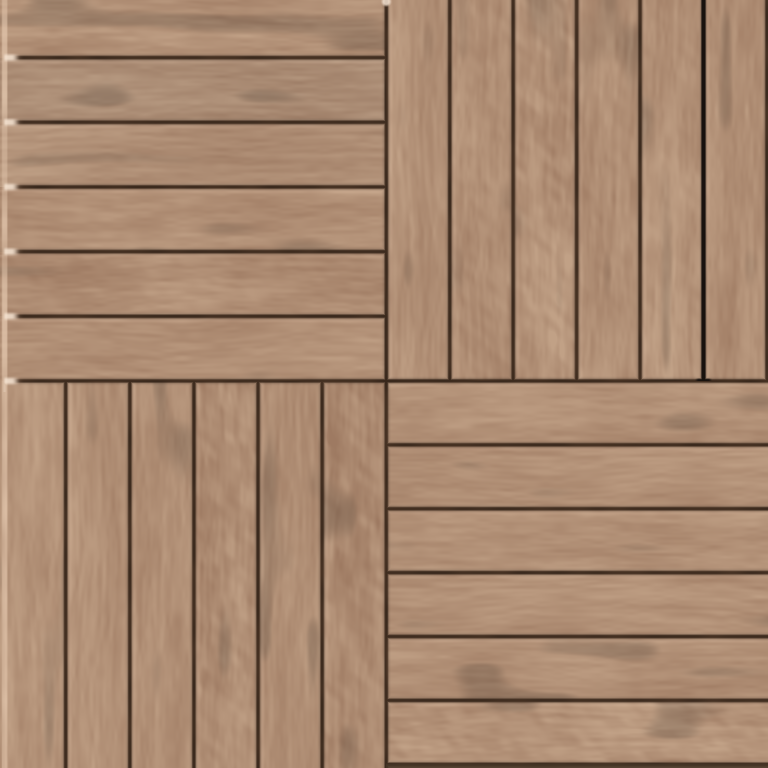
A WebGL 1 fragment shader for this texture:

```glsl
precision highp float;
// Basket-weave wooden decking: two by two blocks of six slats, alternating direction.
uniform vec2 u_resolution;

float hash(vec2 p) {
  return fract(sin(dot(p, vec2(127.1, 311.7))) * 43758.545);
}

float noise(vec2 p) {
  vec2 i = floor(p), f = fract(p);
  f = f * f * (3.0 - 2.0 * f);
  return mix(mix(hash(i), hash(i + vec2(1.0, 0.0)), f.x),
             mix(hash(i + vec2(0.0, 1.0)), hash(i + 1.0), f.x), f.y);
}

// Wood colour; p.x runs along the slat, p.y across it, in canvas units.
vec3 wood(vec2 p, vec2 id) {
  float seed = hash(id);
  float tone = hash(id + 7.3);
  vec2 q = p + seed * 19.0;
  q.y += 0.012 * noise(q * vec2(6.0, 12.0));
  float broad = noise(q * vec2(5.0, 45.0));
  float fibre = noise(q * vec2(20.0, 170.0));
  float fine = noise(q * vec2(60.0, 260.0));
  float cloud = noise(q * vec2(8.0, 15.0) + 31.0);

  // Slanted ripples show on some slats only.
  float ripple = noise(vec2(q.x * 75.0 + q.y * 65.0, q.y * 55.0 - q.x * 12.0));
  float figure = smoothstep(0.55, 1.0, hash(id + 2.9));

  float shade = 0.56 + 0.30 * (broad - 0.5) + 0.38 * (fibre - 0.5)
              + 0.20 * (fine - 0.5) + 0.30 * (cloud - 0.5)
              + 0.45 * figure * (ripple - 0.5) + 0.22 * (tone - 0.5);
  vec3 col = mix(vec3(0.62, 0.48, 0.385), vec3(0.755, 0.63, 0.525), clamp(shade, 0.0, 1.0));

  // Greyer slats and occasional smoky streaks.
  float grey = smoothstep(0.7, 1.0, seed) * 0.5;
  float smoke = smoothstep(0.74, 0.95, noise(q * vec2(10.0, 32.0) + 57.0));
  col = mix(col, col * vec3(0.91, 0.93, 0.95), grey);
  return col * (1.0 - 0.14 * smoke);
}

void main() {
  vec2 uv = gl_FragCoord.xy / u_resolution;
  float px = 1.0 / min(u_resolution.x, u_resolution.y);

  // Blocks meet just off centre, with slightly uneven slat pitch.
  vec2 p = uv - vec2(0.503, 0.504);
  vec2 side = step(0.0, p);
  vec2 pitch = mix(vec2(0.0835, 0.0832), vec2(0.0826, 0.0842), side);
  float upright = 1.0 - abs(side.x - side.y);

  // Slat coordinates: along x, across y.
  vec2 s = mix(p, p.yx, upright);
  float width = mix(pitch.y, pitch.x, upright);
  float slat = s.y / width;
  float f = fract(slat);
  vec2 id = vec2(floor(slat) + 11.0, side.x + 2.0 * side.y + 3.0);
  vec3 col = wood(s, id);

  // Distance to the nearest gap; one gap at the upper right is deeper.
  float d = min(min(f, 1.0 - f) * width, abs(s.x));
  float deep = side.x * side.y * (1.0 - smoothstep(0.006, 0.012, abs(uv.x - 0.916)));
  float gap = 1.0 - smoothstep(0.0007, 0.0032 + px * 0.5, d - 0.0006 * deep);
  float soft = 1.0 - smoothstep(0.001, 0.007, d);

  // Pale bevel on the upper or left rim of each slat.
  float rim = mix(1.0 - f, f, upright) * width;
  col += 0.035 * smoothstep(0.003, 0.005, rim) * (1.0 - smoothstep(0.005, 0.010, rim));

  // Gaps fade out before the left border.
  float inside = smoothstep(0.010, 0.032, uv.x);
  col *= 1.0 - 0.16 * soft * inside;
  vec3 gapColor = mix(vec3(0.23, 0.16, 0.11), vec3(0.07, 0.05, 0.04), deep);
  gapColor *= 0.9 + 0.25 * noise(s * 40.0);
  col = mix(col, gapColor, 0.96 * gap * inside);

  // Dark lower rim on the right half.
  float lower = side.x * (1.0 - smoothstep(0.004, 0.007, uv.y));
  col = mix(col, vec3(0.27, 0.21, 0.15), 0.85 * lower);

  // Worn pale left border, with bright notches at the upper gaps.
  vec3 pale = vec3(0.91, 0.80, 0.70);
  float border = 1.0 - smoothstep(0.002, 0.005, abs(uv.x - 0.006));
  col = mix(col, pale, border * (0.35 + 0.4 * noise(vec2(3.0, uv.y * 24.0))));
  float notch = smoothstep(0.003, 0.008, uv.x) * (1.0 - smoothstep(0.015, 0.027, uv.x));
  notch *= soft * step(0.49, uv.y);
  float topNotch = 1.0 - smoothstep(0.003, 0.008, length(uv - vec2(0.503, 0.998)));
  col = mix(col, vec3(0.96, 0.89, 0.82), 0.85 * max(notch, topNotch));

  gl_FragColor = vec4(clamp(col, 0.0, 1.0), 1.0);
}
```
